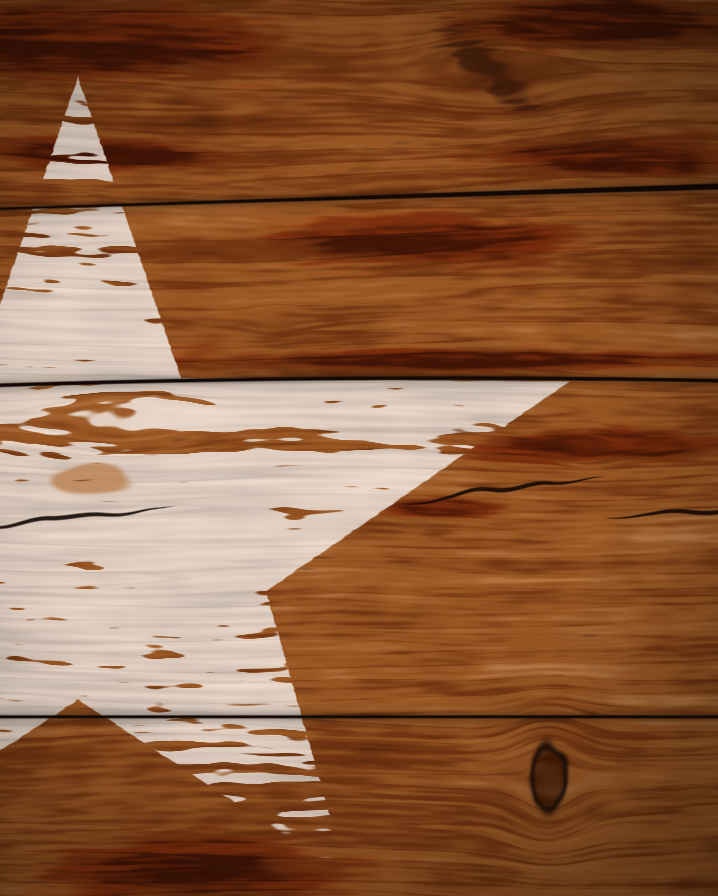
A Shadertoy shader for this texture:

```glsl
// Weathered wooden planks with a worn, white painted five-pointed star.

// Lengths are in canvas heights.
const vec3 DEEP = vec3(.22, .085, .03);
const vec3 BROWN = vec3(.43, .2, .065);
const vec3 AMBER = vec3(.58, .33, .135);
const vec3 TAN = vec3(.71, .48, .29);
const vec3 PAINT = vec3(.86, .8, .755);
const vec3 GAP = vec3(.07, .035, .02);
const vec4 PLANK_TONE = vec4(.52, .57, .64, .57); // top to bottom
const float STAR_AXIS = .087;
const float GRAIN = .62;
const float STAIN = .42;
const float VIGNETTE = .5;

// Right half of the star, from its axis
const vec2 STAR[6] = vec2[6](vec2(0, .914), vec2(.115, .578), vec2(.548, .574),
  vec2(.21, .34), vec2(.3, .023), vec2(0, .219));
// Centre and radii
const vec4 KNOTS[5] = vec4[5](vec4(.612, .132, .045, .065), vec4(.555, .915, .11, .055),
  vec4(.137, .53, .09, .035), vec4(.306, .642, .025, .016), vec4(.653, .501, .03, .018));
const vec4 STAINS[9] = vec4[9](vec4(.1, .955, .26, .04), vec4(.68, .975, .16, .03),
  vec4(.13, .83, .14, .022), vec4(.68, .825, .14, .022), vec4(.45, .73, .19, .032),
  vec4(.48, .598, .3, .014), vec4(.67, .502, .17, .02), vec4(.49, .433, .07, .012),
  vec4(.22, .03, .14, .04));
// Start and end
const vec4 CRACKS[3] = vec4[3](vec4(.44, .437, .68, .468), vec4(-.06, .405, .2, .437),
  vec4(.67, .428, .9, .436));

vec2 gradientAt(vec2 cell) {
  vec3 h = fract(cell.xyx * vec3(.1031, .103, .0973));
  h += dot(h, h.yzx + 33.33);
  float angle = 6.2832 * fract((h.x + h.y) * h.z);
  return vec2(cos(angle), sin(angle));
}

float corner(vec2 i, vec2 f, vec2 o) { return dot(gradientAt(i + o), f - o); }

float noise(float x, float y) {
  vec2 p = vec2(x, y), i = floor(p), f = fract(p), u = f * f * (3. - 2. * f);
  return mix(mix(corner(i, f, vec2(0)), corner(i, f, vec2(1, 0)), u.x),
             mix(corner(i, f, vec2(0, 1)), corner(i, f, vec2(1)), u.x), u.y);
}

float blob(vec2 p, vec4 b) {
  vec2 q = (p - b.xy) / b.zw;
  return exp(-dot(q, q));
}

// Signed distance, negative inside
float starDistance(vec2 p) {
  p.x = abs(p.x - STAR_AXIS);
  float d = 1., side = 1.;
  for (int i = 0; i < 5; i++) {
    vec2 a = STAR[i], e = STAR[i + 1] - a, w = p - a;
    d = min(d, length(w - e * clamp(dot(w, e) / dot(e, e), 0., 1.)));
    bool crosses = (a.y > p.y) != (STAR[i + 1].y > p.y);
    if (crosses && w.x < e.x * w.y / e.y) side = -side;
  }
  return side * d;
}

// Tapered, wavy split
float crack(vec2 p, vec4 c, float px) {
  float t = clamp((p.x - c.x) / (c.z - c.x), 0., 1.), taper = sin(3.1416 * t);
  float y = mix(c.y, c.w, t) + .012 * noise(p.x * 18., c.y * 90.);
  return smoothstep(0., .2, taper) * (1. - smoothstep(-px, px, abs(p.y - y) - .0024 * taper));
}

vec3 woodRamp(float t) {
  vec3 c = mix(DEEP, BROWN, smoothstep(0., .36, t));
  c = mix(c, AMBER, smoothstep(.34, .66, t));
  return mix(c, TAN, smoothstep(.64, 1., t));
}

// Positive keeps paint, negative bares the wood
float paintCover(vec2 p, int plank) {
  if (plank == 0) return .55 * smoothstep(.782, .812, p.y) - .35;
  if (plank == 1) return .4 - .25 * smoothstep(.64, .74, p.y);
  if (plank == 3) return .45 * smoothstep(.055, .17, p.y) - .28;
  float band = (p.y - .508 - .012 * noise(p.x * 9., 3.5)) / .017;
  float worn = .55 * exp(-band * band) + .45 * blob(p, vec4(.137, .537, .07, .025));
  worn += .16 * smoothstep(.52, .55, p.y) * (1. - smoothstep(.1, .4, p.x));
  worn += .5 * blob(p, vec4(.352, .424, .045, .008)) + .4 * blob(p, vec4(.104, .367, .025, .01));
  return .42 - worn - .19 * blob(p, vec4(.18, .27, .25, .06));
}

void mainImage(out vec4 fragColor, in vec2 fragCoord) {
  vec2 p = fragCoord / iResolution.y;
  float px = 1. / iResolution.y;

  // Planks
  vec3 seams = vec3(.767 + .031 * p.x, .57 + .032 * p.x * (1. - p.x), .2);
  int plank = p.y > seams.x ? 0 : p.y > seams.y ? 1 : p.y > seams.z ? 2 : 3;

  // Grain parting around knots
  float id = float(plank), ring = p.y + .018 * noise(p.x * 2.2, p.y * 6. + id * 7.);
  for (int i = 0; i < 5; i++) ring -= .85 * (p.y - KNOTS[i].y) * blob(p, KNOTS[i]);
  float coarse = noise(p.x * 1.8 + id * 9., ring * 58.);
  float fine = noise(p.x * 6., ring * 170.);
  float fibre = noise(p.x * 28., ring * 230.);
  float mottling = noise(p.x * 7., p.y * 16.) + .5 * noise(p.x * 21., p.y * 48.);
  float lines = 1. - smoothstep(0., .1, abs(coarse + .2 * fine));
  float tone = PLANK_TONE[plank] + GRAIN * (.45 * coarse + .4 * fine + .25 * fibre);
  tone += .2 * mottling - .13 * lines;

  // Ragged stains and a slanted smear
  float stain = 0.;
  for (int i = 0; i < 9; i++) stain = max(stain, blob(p, STAINS[i]));
  stain = smoothstep(.25, .75, stain + .45 * mottling + .35 * fine);
  vec3 col = woodRamp(tone - STAIN * stain) * mix(vec3(1), vec3(1.12, .88, .72), stain);
  vec2 s = mat2(.73, .68, -.68, .73) * (p - vec2(.553, .918));
  float smear = blob(s, vec4(0, 0, .075, .022)) + .6 * fibre + .4 * mottling;
  col = mix(col, DEEP, .75 * smoothstep(.3, .8, smear));

  // Flaked paint
  float streak = .65 * noise(p.x * 8., ring * 85.) + .45 * noise(p.x * 26., ring * 150.);
  float paint = 1. - smoothstep(-px, px, starDistance(p) + .0015 * fibre);
  paint *= smoothstep(-.035, .045, streak + .12 * fibre + paintCover(p, plank));
  vec3 white = PAINT * (1. + .1 * fine + .06 * mottling - .06 * lines);
  float bare = blob(p, vec4(.104, .465, .055, .022)) + .3 * mottling;
  col = mix(col, mix(white, TAN, .75 * smoothstep(.35, .55, bare)), .96 * paint);

  // Round knot with dark rim
  float r = length((p - KNOTS[0].xy) / vec2(.021, .036)) + .25 * noise(p.x * 45., p.y * 45.);
  col = mix(col, BROWN * .75 + .12 * fibre, 1. - smoothstep(.85, 1., r));
  col = mix(col, GAP, .8 * exp(-40. * (r - .95) * (r - .95)));

  // Splits and gaps
  float split = 0.;
  for (int i = 0; i < 3; i++) split = max(split, crack(p, CRACKS[i], px));
  vec3 gap = abs(p.y - seams) - vec3(.0012 + .0025 * p.x, .002, .0016);
  float edge = min(gap.x, min(gap.y, gap.z));
  col *= 1. - .3 * exp(-max(edge, 0.) / .005);
  col = mix(col, GAP, max(.9 * split, 1. - smoothstep(-px, px, edge)));

  // Darkened corners
  float reach = length(p - vec2(.34, .5));
  fragColor = vec4(col * (1.03 - VIGNETTE * smoothstep(.28, .8, reach)), 1);
}
```
